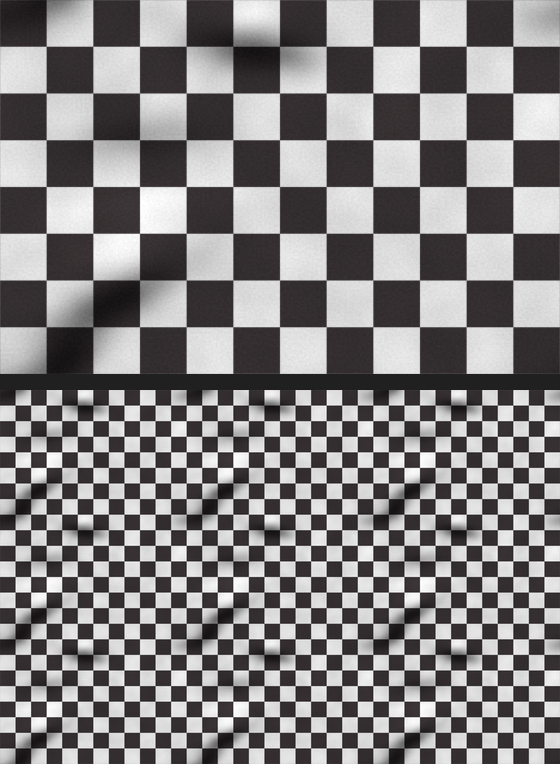
Top, the tile; bottom, the same tile 3 across and 3 down.
This pattern is drawn by a WebGL 1 fragment shader. Its source:

```glsl
precision highp float;
// Checkered cloth, 12 by 8 squares of charcoal and off-white.
// Soft folds (wrapped tilted gaussians), periodic gradient noise and a fine
// woven grain shade it; every part wraps, so the cloth tiles.
uniform vec2 u_resolution;

vec2 gradientAt(vec2 cell, vec2 period) {
  cell = mod(cell, period);
  float h = fract(sin(dot(cell, vec2(127.1, 311.7))) * 43758.55);
  return vec2(cos(6.2832 * h), sin(6.2832 * h));
}

// Gradient noise over the unit canvas, repeating after period cells
float noise(vec2 uv, vec2 period) {
  vec2 p = uv * period;
  vec2 i = floor(p), f = fract(p);
  vec2 u = f * f * f * (f * (f * 6.0 - 15.0) + 10.0);
  vec2 e = vec2(1.0, 0.0);
  float a = dot(gradientAt(i, period), f);
  float b = dot(gradientAt(i + e.xy, period), f - e.xy);
  float c = dot(gradientAt(i + e.yx, period), f - e.yx);
  float d = dot(gradientAt(i + e.xx, period), f - e.xx);
  return mix(mix(a, b, u.x), mix(c, d, u.x), u.y);
}

// Elongated soft spot; size is in canvas heights, tilt in radians
float fold(vec2 uv, vec2 center, vec2 size, float tilt) {
  vec2 d = (fract(uv - center + 0.5) - 0.5) * vec2(1.5, 1.0);
  float c = cos(tilt), s = sin(tilt);
  d = vec2(c * d.x + s * d.y, c * d.y - s * d.x) / size;
  return exp(-dot(d, d));
}

// 1 on light squares, 0 on dark ones, with edges one pixel soft
float checker(vec2 uv) {
  vec2 cells = vec2(12.0, 8.0);
  vec2 edge = 0.5 - abs(mod(uv * cells + 0.5, 2.0) - 1.0);
  vec2 side = clamp(edge * u_resolution / cells * 1.6, -1.0, 1.0);
  return 0.5 + 0.5 * side.x * side.y;
}

float foldShade(vec2 uv) {
  // Hollows
  float s = -0.56 * fold(uv, vec2(0.455, 0.865), vec2(0.15, 0.053), -0.12);
  s -= 0.52 * fold(uv, vec2(0.205, 0.195), vec2(0.19, 0.055), 0.45);
  s -= 0.50 * fold(uv, vec2(0.12, 0.045), vec2(0.11, 0.06), 0.6);
  s -= 0.26 * fold(uv, vec2(0.25, 0.635), vec2(0.17, 0.06), 0.1);
  s -= 0.30 * fold(uv, vec2(0.03, 0.965), vec2(0.13, 0.06), 0.2);
  // Ridges
  s += 0.13 * fold(uv, vec2(0.20, 0.34), vec2(0.17, 0.06), 0.4);
  s += 0.14 * fold(uv, vec2(0.25, 0.46), vec2(0.18, 0.05), 0.1);
  s += 0.12 * fold(uv, vec2(0.46, 0.965), vec2(0.08, 0.04), 0.0);
  s += 0.07 * fold(uv, vec2(0.70, 0.72), vec2(0.20, 0.06), 1.2);
  s += 0.08 * fold(uv, vec2(0.95, 0.60), vec2(0.18, 0.10), 1.4);
  return s;
}

void main() {
  vec2 uv = gl_FragCoord.xy / u_resolution;

  // Broad unevenness of the cloth, then its fine grain
  float shade = foldShade(uv);
  shade += 0.07 * noise(uv, vec2(9.0, 6.0)) + 0.04 * noise(uv, vec2(20.0, 14.0));
  float grain = noise(uv, vec2(252.0, 168.0)) + 0.6 * noise(uv, vec2(150.0, 130.0));

  vec3 charcoal = vec3(0.200, 0.178, 0.184) * (1.0 + 1.05 * shade) + 0.022 * grain;
  vec3 offWhite = vec3(0.866, 0.866, 0.868) * (1.0 + shade) + 0.036 * grain;
  gl_FragColor = vec4(mix(charcoal, offWhite, checker(uv)), 1.0);
}
```
